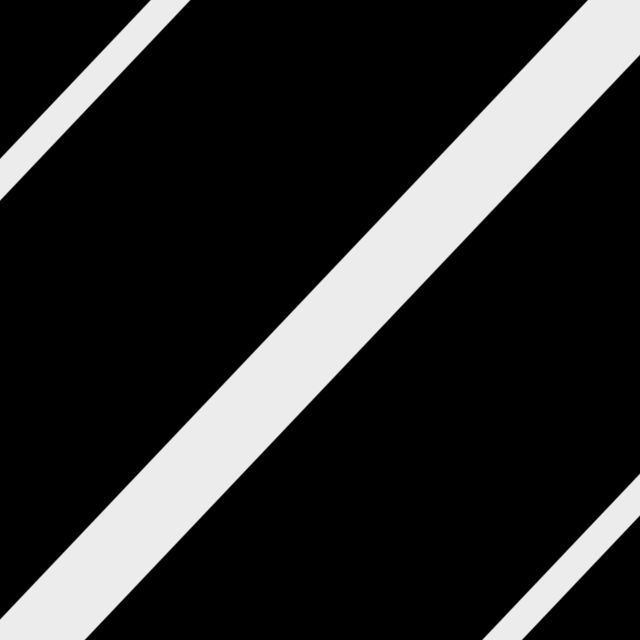
Give the GLSL for this pattern, as a Shadertoy shader.

```glsl
// Signed distance to the nearest of evenly spaced parallel bands
float bandDistance(float across, float period, float halfWidth) {
    return abs(across - period * round(across / period)) - halfWidth;
}

void mainImage(out vec4 fragColor, in vec2 fragCoord) {
    vec2 uv = fragCoord / iResolution.y;
    float pixel = 1.0 / iResolution.y;

    // Coordinate perpendicular to the slanted stripes
    float tilt = radians(43.5);
    float across = dot(uv, vec2(cos(tilt), -sin(tilt))) - 0.037;

    // Wide stripes alternate with thin ones half a period away
    float period = 1.064;
    float wide = bandDistance(across, period, 0.059);
    float thin = bandDistance(across - 0.5 * period, period, 0.0225);
    float stripe = 1.0 - smoothstep(-pixel, pixel, min(wide, thin));

    vec3 color = mix(vec3(0.0), vec3(0.925), stripe);
    fragColor = vec4(color, 1.0);
}
```
